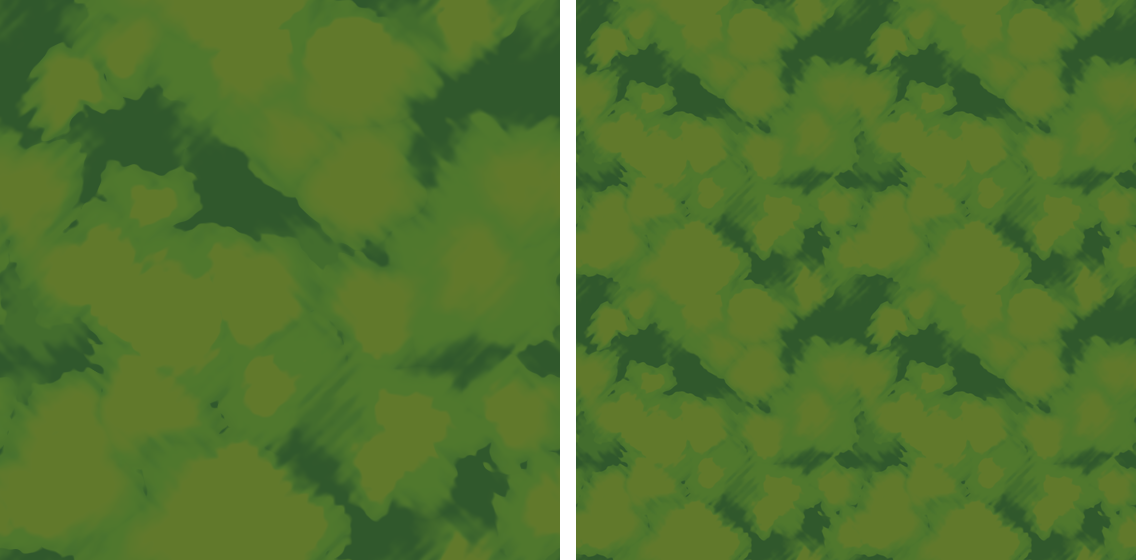
Left: one tile. Right: repeated 2 by 2.
This texture is drawn by a WebGL 2 fragment shader. Its source:

```glsl
#version 300 es
precision highp float;
// Seamless painted foliage: ragged green clumps with olive crowns over dark gaps.

#define CLUMPS 5.0
#define RADIUS_MIN 0.42
#define RADIUS_MAX 0.83
#define LOBES 0.15
#define WARP 0.022
#define RAGGED 0.13
#define EDGE 0.018
#define OLIVE vec3(0.385, 0.475, 0.170)
#define GREEN vec3(0.312, 0.470, 0.178)
#define SHADE vec3(0.258, 0.425, 0.178)
#define DARK vec3(0.190, 0.345, 0.172)

uniform vec2 u_resolution;
out vec4 fragColor;

vec3 hash3(vec2 cell, float seed) {
    vec3 q = fract(vec3(cell.xyx + seed * 7.31) * vec3(0.1031, 0.1030, 0.0973));
    q += dot(q, q.yxz + 33.33);
    return fract((q.xxy + q.yzz) * q.zyx);
}

// Smooth value noise that wraps after one unit of p; cells must be whole.
float noise(vec2 p, vec2 cells, float seed) {
    vec2 q = p * cells;
    vec2 i = floor(q);
    vec2 f = q - i;
    f = f * f * (3.0 - 2.0 * f);
    float a = hash3(mod(i, cells), seed).x;
    float b = hash3(mod(i + vec2(1, 0), cells), seed).x;
    float c = hash3(mod(i + vec2(0, 1), cells), seed).x;
    float d = hash3(mod(i + vec2(1, 1), cells), seed).x;
    return mix(mix(a, b, f.x), mix(c, d, f.x), f.y);
}

// Dry brush hairs: two diagonal stroke directions, chosen by a slow field.
float bristles(vec2 p) {
    vec2 turned = vec2(p.x + p.y, p.y - p.x);
    float rising = noise(turned, vec2(13, 58), 3.0);
    float falling = noise(turned, vec2(58, 13), 4.0);
    float choice = smoothstep(0.35, 0.65, noise(p, vec2(6), 5.0));
    return mix(rising, falling, choice) - 0.5;
}

// Signed distances, in cells, to the nearest clump outline (x) and crown (y).
vec2 clumps(vec2 p, float seed) {
    vec2 q = p * CLUMPS;
    vec2 home = floor(q);
    vec2 nearest = vec2(9.0);
    for (int y = -1; y <= 1; y++) {
        for (int x = -1; x <= 1; x++) {
            vec2 cell = home + vec2(x, y);
            vec2 id = mod(cell, CLUMPS);
            vec3 place = hash3(id, seed);
            vec3 form = hash3(id, seed + 1.7);
            vec2 away = q - cell - 0.1 - 0.8 * place.xy;
            float angle = atan(away.y, away.x);
            float lobes = sin(3.0 * angle + 6.28 * form.x)
                        + 0.6 * sin(5.0 * angle + 6.28 * form.y);
            float radius = mix(RADIUS_MIN, RADIUS_MAX, place.z);
            float crown = radius * mix(0.4, 0.85, form.z);
            float reach = length(away);
            nearest = min(nearest, vec2(
                reach - radius * (1.0 + LOBES * lobes),
                reach - crown * (1.0 + 0.6 * LOBES * lobes)));
        }
    }
    return nearest;
}

void main() {
    vec2 p = gl_FragCoord.xy / u_resolution;

    // Bend the outlines, then fray them with bristles and fine grain
    vec2 bend = vec2(noise(p, vec2(14), 6.0), noise(p, vec2(14), 7.0)) - 0.5;
    vec2 warped = p + 2.0 * WARP * bend;
    float hairs = bristles(p);
    float grain = noise(p, vec2(70), 8.0) - 0.5;
    float fray = RAGGED * (hairs + 0.5 * grain);

    vec2 canopy = clumps(warped, 1.0) + fray * vec2(1.0, 0.75);
    float under = clumps(warped, 12.0).y + 1.6 * fray;

    // Some outlines are crisp, others smudged
    float smudge = smoothstep(0.45, 0.9, noise(p, vec2(5), 9.0));
    float bleed = smoothstep(0.35, 0.85, noise(p, vec2(4), 10.0));
    float clumpSoft = mix(EDGE, 0.14, smudge);
    float crownSoft = mix(1.5 * EDGE, 0.2, bleed);

    // Dark gaps with faded undergrowth
    float growth = smoothstep(0.08, -0.22, under);
    vec3 colour = mix(DARK, mix(SHADE, GREEN, 0.25 * growth), 0.9 * growth);

    // Green clumps, thinly shaded near their rims
    float rim = smoothstep(-0.2, 0.0, canopy.x);
    float thin = rim * clamp(0.4 + 1.4 * hairs, 0.0, 0.8);
    vec3 leaf = mix(GREEN, SHADE, thin) * (1.0 + 0.03 * (hairs + grain) * rim);
    colour = mix(colour, leaf, smoothstep(clumpSoft, -clumpSoft, canopy.x));

    // Olive crowns, kept inside the clumps
    float crown = smoothstep(crownSoft, -crownSoft, canopy.y);
    crown *= smoothstep(0.02, -0.12, canopy.x);
    colour = mix(colour, OLIVE, 0.96 * crown);

    fragColor = vec4(colour, 1.0);
}
```
